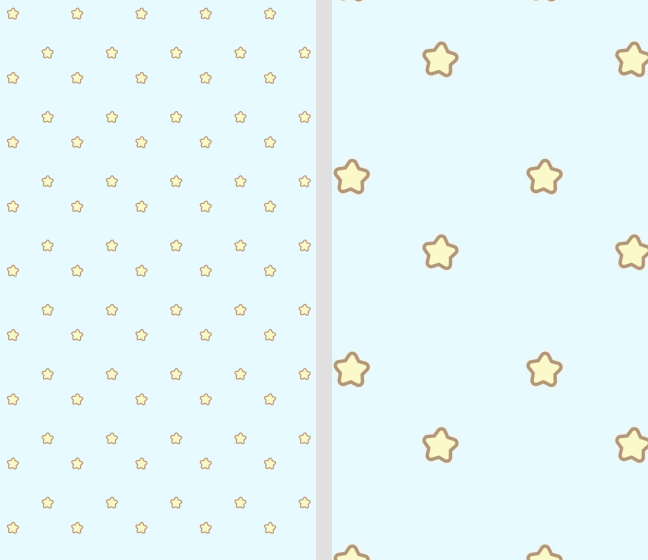
Left: the whole. Right: its middle third, enlarged.
Give the GLSL for this pattern, as a Shadertoy shader.

```glsl
// Pale blue sheet with two interleaved grids of small, plump, outlined yellow stars.

// Lengths are fractions of the canvas width; grid offsets run from the top left.
const float PERIOD     = 0.2034;
const vec2  GRID_A     = vec2(0.0405, 0.0440);
const vec2  GRID_B     = vec2(0.1505, 0.1678);
const float TILT_A     = 0.11;    // clockwise, radians
const float TILT_B     = 0.06;
const float STAR_SIZE  = 0.0139;  // tip radius before rounding
const float STAR_WAIST = 0.55;    // inner radius relative to tip radius
const float ROUNDING   = 0.0041;
const float LINE_WIDTH = 0.0036;
const float HALO_WIDTH = 0.0055;

const vec3 SKY     = vec3(0.906, 0.980, 1.000);
const vec3 HALO    = vec3(0.930, 0.970, 0.960);
const vec3 FILL    = vec3(0.985, 0.975, 0.790);
const vec3 OUTLINE = vec3(0.700, 0.590, 0.470);

// Signed distance to a five-pointed star with one tip up.
float starDistance(vec2 p, float radius, float waist) {
    const vec2 k1 = vec2(0.80902, -0.58779);
    const vec2 k2 = vec2(-k1.x, k1.y);
    p.x = abs(p.x);
    p -= 2.0 * max(dot(k1, p), 0.0) * k1;
    p -= 2.0 * max(dot(k2, p), 0.0) * k2;
    p.x = abs(p.x);
    p.y -= radius;
    vec2 edge = waist * vec2(-k1.y, k1.x) - vec2(0.0, 1.0);
    float h = clamp(dot(p, edge) / dot(edge, edge), 0.0, radius);
    return length(p - edge * h) * sign(p.y * edge.x - p.x * edge.y);
}

// Distance to the nearest rounded star of a square grid.
float starGrid(vec2 p, vec2 offset, float tilt) {
    vec2 local = mod(p - offset + 0.5 * PERIOD, PERIOD) - 0.5 * PERIOD;
    local.y = -local.y;
    float c = cos(tilt), s = sin(tilt);
    local = vec2(c * local.x - s * local.y, s * local.x + c * local.y);
    return starDistance(local, STAR_SIZE, STAR_WAIST) - ROUNDING;
}

// Antialiased coverage of the region where d is negative.
float coverage(float d, float pixel) {
    return 1.0 - smoothstep(-0.75 * pixel, 0.75 * pixel, d);
}

void mainImage(out vec4 fragColor, in vec2 fragCoord) {
    float pixel = 1.0 / iResolution.x;
    vec2 p = vec2(fragCoord.x, iResolution.y - fragCoord.y) * pixel;

    float d = min(starGrid(p, GRID_A, TILT_A), starGrid(p, GRID_B, TILT_B));
    float halfLine = 0.5 * LINE_WIDTH;

    // Faint halo, then body, then contour
    vec3 color = mix(SKY, HALO, 1.0 - smoothstep(halfLine, halfLine + HALO_WIDTH, d));
    color = mix(color, FILL, coverage(d, pixel));
    color = mix(color, OUTLINE, coverage(abs(d) - halfLine, pixel));

    fragColor = vec4(color, 1.0);
}
```
